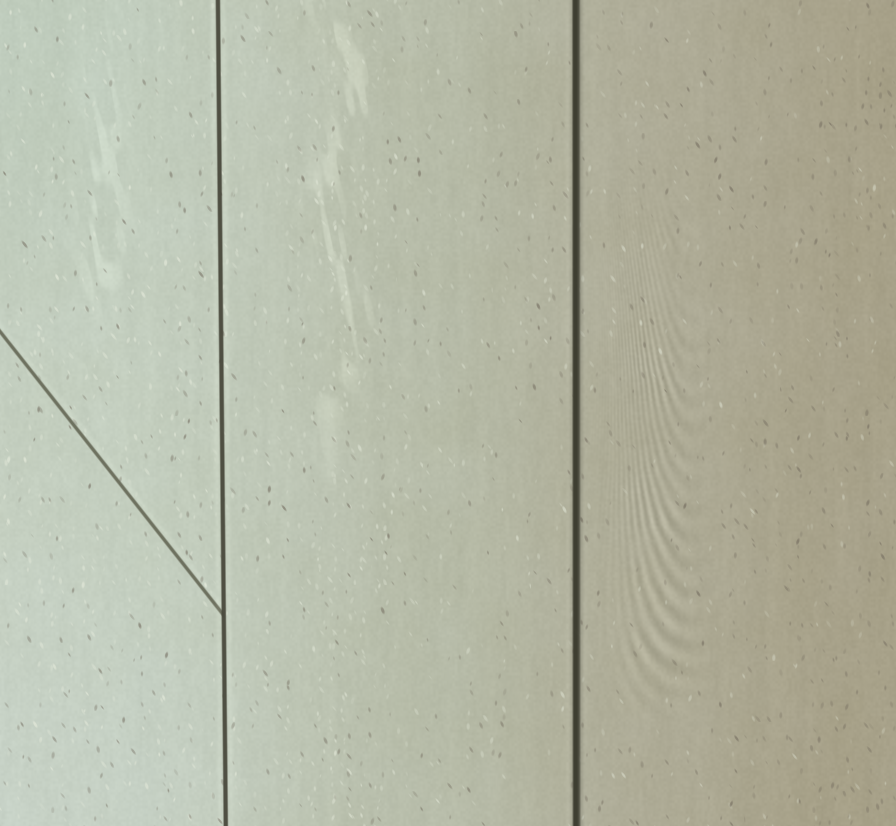
Reproduce this texture procedurally as a WebGL 2 fragment shader.

```glsl
#version 300 es
precision highp float;
// Pale limed-oak planks with dark seams, one diagonal joint, grain and scattered flecks.

uniform vec2 u_resolution;
out vec4 outColor;

// Plank tones from left to right
const vec3 MINT  = vec3(0.765, 0.808, 0.748);
const vec3 SAGE  = vec3(0.712, 0.730, 0.652);
const vec3 SAND  = vec3(0.682, 0.672, 0.590);
const vec3 STRAW = vec3(0.655, 0.632, 0.538);
const vec3 SEAM_DARK  = vec3(0.23, 0.23, 0.18);
const vec3 JOINT_DARK = vec3(0.40, 0.41, 0.34);
const vec3 FLECK_LIGHT = vec3(0.90, 0.92, 0.86);
const vec3 FLECK_DARK  = vec3(0.44, 0.41, 0.36);

// Layout, in canvas widths
const float HEIGHT = 0.922;
const vec2 LEFT_SEAM = vec2(0.2520, 0.2432);    // x at the bottom and top
const vec2 RIGHT_SEAM = vec2(0.6435, 0.6430);
const float LEFT_HALF = 0.0024;
const float RIGHT_HALF = 0.0040;
const vec2 JOINT_START = vec2(0.0, 0.552);
const vec2 JOINT_END = vec2(0.2475, 0.238);
const float JOINT_HALF = 0.0019;

// Surface strength
const float GRAIN_GAIN = 0.026;
const float MOTTLE_GAIN = 0.030;
const float ARC_GAIN = 0.040;
const float ARC_RATE = 210.0;

float hash(vec2 p) {
  vec3 q = fract(vec3(p.xyx) * 0.1031);
  q += dot(q, q.yzx + 33.33);
  return fract((q.x + q.y) * q.z);
}

float noise(vec2 p) {
  vec2 i = floor(p), f = fract(p);
  f = f * f * (3.0 - 2.0 * f);
  return mix(mix(hash(i), hash(i + vec2(1, 0)), f.x),
             mix(hash(i + vec2(0, 1)), hash(i + vec2(1, 1)), f.x), f.y);
}

float fbm(vec2 p) {
  float sum = 0.0, gain = 0.5;
  for (int i = 0; i < 4; i++) {
    sum += gain * noise(p);
    p = p * 2.03 + 17.0;
    gain *= 0.5;
  }
  return sum - 0.47;
}

// One slanted oval fleck at a random place in each chosen cell
float flecks(vec2 p, float cells, float density, float seed, float blur) {
  vec2 id = floor(p * cells), key = id + seed;
  vec2 centre = 0.25 + 0.5 * vec2(hash(key + 11.0), hash(key + 37.0));
  vec2 d = (fract(p * cells) - centre) / cells;
  d.x += d.y * (hash(key + 53.0) - 0.3);
  float size = mix(0.0009, 0.0023, hash(key + 71.0));
  float dist = length(d * vec2(1.3, 0.65)) - size;
  float strength = 0.35 + 0.65 * hash(key + 97.0);
  return step(hash(key), density) * strength * (1.0 - smoothstep(-blur, blur, dist));
}

float bump(float x, float centre, float width) {
  float t = (x - centre) / width;
  return exp(-t * t);
}

float groove(float dist, float halfWidth, float blur) {
  return 1.0 - smoothstep(halfWidth - blur, halfWidth + blur, abs(dist));
}

void main() {
  vec2 uv = gl_FragCoord.xy / u_resolution;
  vec2 p = uv * vec2(1.0, HEIGHT);
  float blur = max(0.0012, 0.7 / u_resolution.x);

  // Light falling off from left to right
  float across = p.x + 0.05 * (0.5 - uv.y) * smoothstep(0.5, 1.0, p.x);
  vec3 color = mix(MINT, SAGE, smoothstep(0.12, 0.56, across));
  color = mix(color, SAND, smoothstep(0.48, 0.74, across));
  color = mix(color, STRAW, smoothstep(0.70, 0.98, across));
  color += vec3(0.012, 0.012, 0.026) * (1.0 - smoothstep(0.0, 0.45, length(p)));
  color -= vec3(0.020, 0.012, 0.014) * smoothstep(0.5, 1.0, uv.y) * (1.0 - smoothstep(0.0, 0.3, p.x));

  // Vertical grain, soft mottling and fine tooth
  float plank = step(0.248, p.x) + step(0.643, p.x);
  float grain = fbm(vec2(p.x * 95.0, p.y * 7.0) + plank * 31.0);
  color += GRAIN_GAIN * grain + 0.022 * fbm(p * vec2(210.0, 65.0));
  color += MOTTLE_GAIN * fbm(p * 18.0 + 5.0) * vec3(0.6, 0.7, 1.1);
  color += 0.020 * (noise(p * 330.0) - 0.5);

  // Nested arcs in the right plank, steeper toward the top
  float side = p.x - 0.775;
  float bend = mix(9.0, 55.0, smoothstep(0.12, 0.62, p.y));
  float rings = p.y - bend * side * side + 0.012 * fbm(p * 22.0);
  float arcMask = bump(p.x, 0.732, 0.038) * smoothstep(0.10, 0.19, p.y) * (1.0 - smoothstep(0.42, 0.80, p.y));
  color += ARC_GAIN * arcMask * sin(rings * ARC_RATE) * (0.5 + noise(p * 35.0));

  // Pale wisps in the left and middle planks
  float wisps = bump(p.x, 0.115, 0.025) * bump(p.y, 0.70, 0.18)
              + bump(p.x, 0.378 + 0.018 * sin(p.y * 25.0), 0.022) * smoothstep(0.3, 0.55, p.y);
  color += 0.06 * wisps * smoothstep(0.48, 0.78, noise(vec2(p.x * 130.0 + p.y * 25.0, p.y * 26.0)));

  // Scattered flecks, pale ones thinning out to the right
  float paleDensity = mix(0.19, 0.06, smoothstep(0.15, 0.75, p.x)) + 0.22 * bump(p.x, 0.38, 0.05);
  float darkDensity = 0.10 + 0.10 * smoothstep(0.65, 1.0, p.x);
  float pale = max(flecks(p, 58.0, paleDensity, 3.0, blur), 0.7 * flecks(p + 0.37, 83.0, paleDensity, 140.0, blur));
  float dark = max(flecks(p + 0.19, 54.0, darkDensity, 260.0, blur), 0.7 * flecks(p + 0.53, 79.0, darkDensity, 390.0, blur));
  color = mix(color, FLECK_LIGHT, 0.70 * pale * mix(1.0, 0.65, uv.x));
  color = mix(color, FLECK_DARK, 0.60 * dark);

  // Diagonal joint, ending at the left seam
  float left = p.x - mix(LEFT_SEAM.x, LEFT_SEAM.y, uv.y);
  float right = p.x - mix(RIGHT_SEAM.x, RIGHT_SEAM.y, uv.y);
  vec2 along = normalize(JOINT_END - JOINT_START), rel = p - JOINT_START;
  float joint = along.x * rel.y - along.y * rel.x;
  float beforeSeam = 1.0 - smoothstep(-blur, blur, left);
  color += 0.025 * bump(joint, 0.005, 0.003) * beforeSeam;
  color = mix(color, JOINT_DARK, 0.92 * groove(joint, JOINT_HALF, blur) * beforeSeam);

  // Plank seams with lit bevels and a soft shadow
  color += 0.030 * (bump(abs(left), 0.006, 0.003) + bump(abs(right), 0.009, 0.003));
  color *= 1.0 - 0.16 * bump(right, 0.001, 0.007);
  color = mix(color, SEAM_DARK + 0.05, 0.94 * groove(left, LEFT_HALF, blur));
  color = mix(color, SEAM_DARK + 0.10 * smoothstep(0.0, 0.004, right), 0.96 * groove(right, RIGHT_HALF, blur * 1.3));

  outColor = vec4(clamp(color, 0.0, 1.0), 1.0);
}
```
